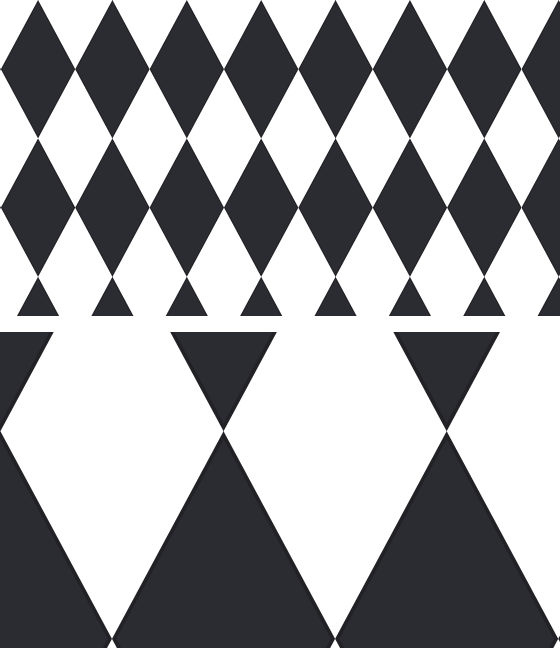
Top, the full canvas; bottom, a detail of the centre.
Give the GLSL for this pattern, as a WebGL 1 fragment shader.

```glsl
precision highp float;
// Harlequin pattern: tall charcoal diamonds on white, touching at their tips.
// Space is folded into one cell, where a diamond distance function
// gives the smooth edge and a thin, slightly darker rim.

uniform vec2 u_resolution;

// Lengths are fractions of the canvas height.
const vec2 CELL = vec2(0.23537, 0.438);        // width and height of one diamond
const vec2 FIRST_CENTER = vec2(0.1204, 0.781); // centre of the top left diamond
const float RIM_WIDTH = 0.004;

const vec3 PAPER = vec3(1.0);
const vec3 CHARCOAL = vec3(0.17, 0.17, 0.195);
const vec3 RIM = vec3(0.13, 0.13, 0.15);

// Signed distance to the sides of a diamond, negative inside.
float diamondDistance(vec2 p, vec2 halfSize) {
  vec2 q = abs(p) / halfSize;
  return (q.x + q.y - 1.0) / length(1.0 / halfSize);
}

// Offset from the centre of the nearest cell.
vec2 repeatCell(vec2 p, vec2 size) {
  return (fract(p / size + 0.5) - 0.5) * size;
}

void main() {
  vec2 position = gl_FragCoord.xy / u_resolution.y;
  float pixel = 1.0 / u_resolution.y;

  vec2 local = repeatCell(position - FIRST_CENTER, CELL);
  float dist = diamondDistance(local, 0.5 * CELL);

  // Coverage ramps one pixel wide
  float rim = clamp((dist + RIM_WIDTH) / pixel + 0.5, 0.0, 1.0);
  float outside = clamp(dist / pixel + 0.5, 0.0, 1.0);

  vec3 ink = mix(CHARCOAL, RIM, rim);
  gl_FragColor = vec4(mix(ink, PAPER, outside), 1.0);
}
```
